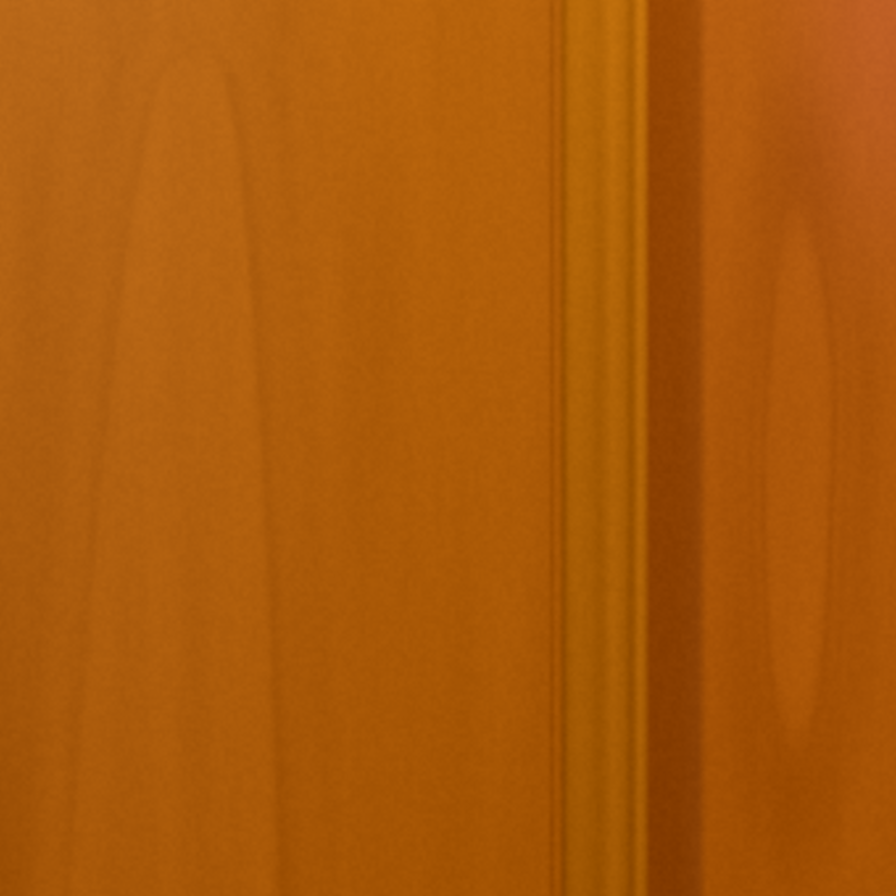
Write a WebGL 2 fragment shader that draws this texture.

```glsl
#version 300 es
precision highp float;
// Varnished wooden cabinet door: a flat panel with a pointed grain arch, a vertical
// moulding, a shadowed recess and a second panel with oval grain rings.
// Vertical profiles and stretched value noise shade each strip of wood.
uniform vec2 u_resolution;
out vec4 fragColor;

// Wood colours, from the top of the canvas to the bottom
const vec3 PANEL_TOP = vec3(0.715, 0.385, 0.045);
const vec3 PANEL_LOW = vec3(0.640, 0.325, 0.010);
const vec3 MOULD_TOP = vec3(0.720, 0.410, 0.035);
const vec3 MOULD_LOW = vec3(0.615, 0.330, 0.005);
const vec3 RECESS_TOP = vec3(0.605, 0.285, 0.015);
const vec3 RECESS_LOW = vec3(0.515, 0.230, 0.000);
const vec3 SIDE_TOP = vec3(0.715, 0.365, 0.065);
const vec3 SIDE_LOW = vec3(0.635, 0.310, 0.010);
const vec3 DUSTY = vec3(0.005, 0.018, 0.050);
const vec3 GRAIN_TINT = vec3(1.0, 0.75, 0.35);

// Vertical seams
const float MOULD_LEFT = 0.627;
const float MOULD_RIGHT = 0.722;
const float RECESS_RIGHT = 0.785;

// Grain figures
const vec2 ARCH_TIP = vec2(0.215, 0.953);
const vec2 OVAL_CENTER = vec2(0.892, 0.465);
const vec2 OVAL_RADIUS = vec2(0.046, 0.370);
const float STREAKS = 0.045;
const float SPECKLE = 0.022;

float hash(vec2 p) {
  vec3 q = fract(vec3(p.xyx) * 0.1031);
  q += dot(q, q.yzx + 33.33);
  return fract((q.x + q.y) * q.z);
}

float noise(vec2 p) {
  vec2 i = floor(p), f = fract(p);
  f = f * f * (3.0 - 2.0 * f);
  return mix(mix(hash(i), hash(i + vec2(1, 0)), f.x),
             mix(hash(i + vec2(0, 1)), hash(i + vec2(1, 1)), f.x), f.y);
}

// Soft line of the given width around zero
float line(float d, float width) {
  return exp(-d * d / (width * width));
}

// Long vertical fibres, centred on zero
float fibres(vec2 p) {
  float sum = 0.0, gain = 0.5;
  vec2 q = p * vec2(22.0, 1.6);
  for (int i = 0; i < 4; i++) {
    sum += gain * (noise(q) - 0.5);
    q = q * vec2(2.0, 1.7) + 17.3;
    gain *= 0.6;
  }
  return sum;
}

// Pointed arch: pale inside, with a darker rim and fainter outer layers
float archGrain(vec2 p) {
  float depth = max(ARCH_TIP.y - p.y, 0.0);
  float rightEdge = ARCH_TIP.x + 0.098 * pow(depth, 0.32);
  float leftEdge = ARCH_TIP.x - 0.140 * pow(depth, 0.45);
  float d = max(p.x - rightEdge, leftEdge - p.x);
  float present = smoothstep(0.0, 0.04, depth);
  float inside = smoothstep(0.004, -0.005, d);
  float rim = line(d - 0.006, 0.009) * mix(0.55, 1.0, step(ARCH_TIP.x, p.x));
  float layer = line(d - 0.055, 0.014) + 0.7 * line(d - 0.105, 0.018);
  return present * (0.014 * inside - 0.026 * rim) - 0.010 * layer;
}

// Nested ovals, widening outwards
float ovalGrain(vec2 p) {
  vec2 q = (p - OVAL_CENTER) / OVAL_RADIUS;
  q.x += 0.25 * (noise(p * vec2(9.0, 5.0)) - 0.5);
  float shade = 0.0;
  for (int i = 0; i < 4; i++) {
    float k = float(i);
    vec2 stretch = vec2(1.0 + 0.36 * k, 1.0 + 0.13 * k);
    float d = length(q / stretch) - 0.86;
    shade -= line(d, 0.11) * (0.030 - 0.005 * k);
  }
  return shade + 0.012 * smoothstep(0.9, 0.6, length(q));
}

// Ridges and grooves across the moulding
float mouldingProfile(float x) {
  float grooves = 0.075 * line(x - 0.629, 0.0045) + 0.055 * line(x - 0.616, 0.0035)
                + 0.065 * line(x - 0.704, 0.0055) + 0.020 * line(x - 0.668, 0.006);
  float ridges = 0.030 * line(x - 0.684, 0.007) + 0.045 * line(x - 0.714, 0.0045)
               + 0.015 * line(x - 0.646, 0.008);
  return ridges - grooves;
}

void main() {
  vec2 p = gl_FragCoord.xy / u_resolution;
  float fall = pow(1.0 - p.y, 0.9);

  // Left panel, dustier towards its outer side
  vec3 color = mix(PANEL_TOP, PANEL_LOW, fall);
  color += DUSTY * smoothstep(0.52, 0.10, p.x) * (0.35 + 0.65 * p.y);
  color -= GRAIN_TINT * 0.025 * smoothstep(0.07, 0.0, p.x) * (1.0 - p.y);
  color += GRAIN_TINT * archGrain(p) * smoothstep(0.60, 0.45, p.x);

  // Recess and right panel, warmer in the top corner
  vec3 recess = mix(RECESS_TOP, RECESS_LOW, fall);
  recess += 0.018 * smoothstep(0.755, RECESS_RIGHT, p.x);
  vec3 side = mix(SIDE_TOP, SIDE_LOW, fall);
  side += vec3(0.03, 0.005, 0.08) * smoothstep(0.82, 1.0, p.x) * smoothstep(0.55, 1.0, p.y);
  side += GRAIN_TINT * ovalGrain(p);

  // Join the strips from left to right
  color = mix(color, mix(MOULD_TOP, MOULD_LOW, fall), smoothstep(-0.004, 0.004, p.x - MOULD_LEFT));
  color += GRAIN_TINT * mouldingProfile(p.x);
  color = mix(color, recess, smoothstep(-0.004, 0.005, p.x - MOULD_RIGHT));
  color = mix(color, side, smoothstep(-0.008, 0.006, p.x - RECESS_RIGHT));

  // Fibres and fine mottling
  float mottle = noise(p * 190.0) + 0.6 * noise(p * 340.0 + 40.0) - 0.8;
  color += GRAIN_TINT * (STREAKS * fibres(p) + SPECKLE * mottle);
  fragColor = vec4(clamp(color, 0.0, 1.0), 1.0);
}
```
